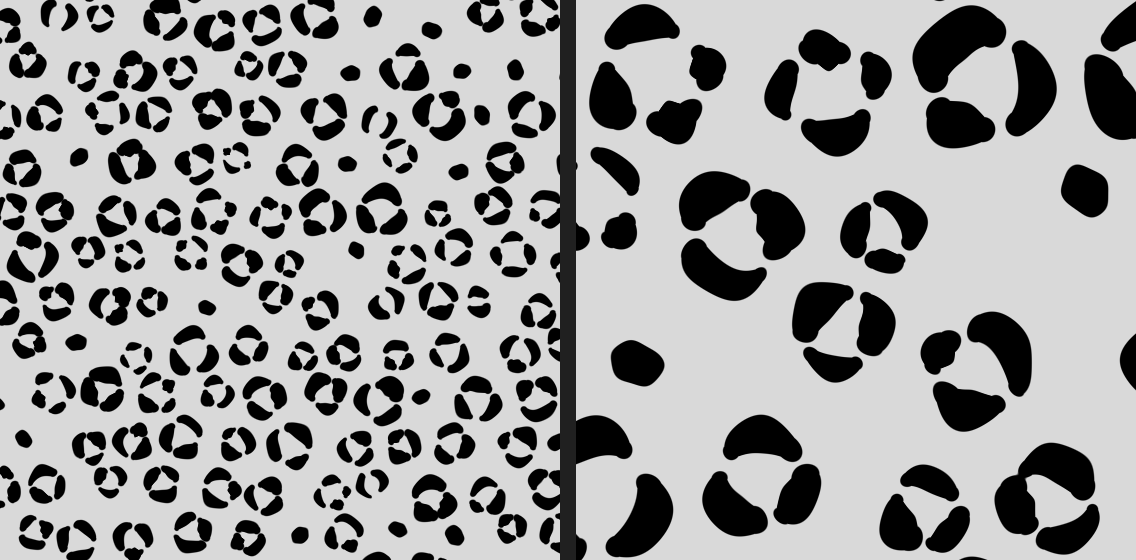
Left, the full canvas; right, a detail of the centre.
Give the GLSL for this pattern, as a Shadertoy shader.

```glsl
// Leopard print: black rosettes of curved petals and small dots on light grey.
#define GRID 10.4        // spots across the canvas
#define JITTER 0.19      // random shift of spot centres
#define DOT_SHARE 0.15   // share of plain dots
#define SPACING 0.96     // part of the free room a spot fills
#define MAX_RADIUS 0.57  // largest rosette, in grid units
#define PETAL_WIDTH 0.30 // half thickness relative to the rosette
#define TAPER 0.42       // thinning towards petal ends
#define WOBBLE 0.045     // irregularity of the outlines
#define GROUND vec3(0.85)
#define INK vec3(0.0)

const float TAU = 6.2831853;
const float ROW_HEIGHT = 0.866;

vec3 hash3(vec2 p) {
    vec3 q = fract((p.xyx + 57.0) * vec3(0.1031, 0.1030, 0.0973));
    q += dot(q, q.yxz + 33.33);
    return fract((q.xxy + q.yzz) * q.zyx);
}

mat2 rotation(float a) {
    float c = cos(a), s = sin(a);
    return mat2(c, -s, s, c);
}

float smoothMin(float a, float b, float k) {
    float h = max(k - abs(a - b), 0.0) / k;
    return min(a, b) - h * h * k * 0.25;
}

// Centre (xy) and relative size (z) of the spot in a staggered cell
vec3 spotAt(vec2 id) {
    vec3 h = hash3(id);
    vec2 centre = vec2(id.x + 0.5 + 0.5 * mod(id.y, 2.0), (id.y + 0.5) * ROW_HEIGHT);
    float a = TAU * h.x;
    centre += JITTER * sqrt(h.y) * vec2(cos(a), sin(a));
    float size = h.z < DOT_SHARE ? 0.42 : mix(0.78, 1.25, fract(h.z * 17.0));
    return vec3(centre, size);
}

// Share the distance to each neighbour according to size, so spots never collide
float roomFor(vec2 id, vec3 spot) {
    float room = MAX_RADIUS;
    for (int j = -1; j <= 1; j++)
    for (int i = -2; i <= 2; i++) {
        if (i == 0 && j == 0) continue;
        vec3 other = spotAt(id + vec2(i, j));
        room = min(room, distance(spot.xy, other.xy) * spot.z / (spot.z + other.z));
    }
    return room * SPACING;
}

// Bent capsule along an arc, thickest in the middle
float petal(vec2 p, float halfAngle, float width, float skew) {
    float t = clamp(atan(p.y, p.x), -halfAngle, halfAngle);
    float u = t / halfAngle;
    float thickness = width * (1.0 - TAPER * u * u + skew * u);
    return length(p - (0.96 - width) * vec2(cos(t), sin(t))) - thickness;
}

// Ring of two to four petals inside the unit circle
float rosette(vec2 p, vec2 id) {
    vec3 h = hash3(id + 11.3);
    float count = h.x < 0.08 ? 2.0 : h.x < 0.84 ? 3.0 : 4.0;
    p = rotation(h.y * TAU) * p;
    float d = 1e3;
    for (float k = 0.0; k < count; k++) {
        vec3 a = hash3(id + 5.7 * k + 23.1);
        vec3 b = hash3(id + 5.7 * mod(k + 1.0, count) + 23.1);
        float start = k + 0.38 * (a.x - 0.5);
        float end = k + 1.0 + 0.38 * (b.x - 0.5);
        float middle = 0.5 * (start + end) * TAU / count;
        float halfAngle = 0.5 * (end - start) * TAU / count;
        float width = PETAL_WIDTH * mix(0.78, 1.2, a.y) * (count > 3.5 ? 0.85 : 1.0);
        float gap = 0.30 + 0.10 * a.z;
        halfAngle = clamp(halfAngle - gap, 0.12, 1.0);
        float part = petal(rotation(middle) * p, halfAngle, width, 0.4 * (b.z - 0.5));
        d = smoothMin(d, part, 0.06);
    }
    return d;
}

// Rounded, slightly stretched dot
float dotShape(vec2 p, vec2 id) {
    vec3 h = hash3(id + 41.9);
    p = rotation(h.x * TAU) * p;
    return length(p * vec2(mix(0.78, 1.0, h.y), 1.12)) - mix(0.85, 1.05, h.z);
}

void mainImage(out vec4 fragColor, in vec2 fragCoord) {
    vec2 p = fragCoord / iResolution.y * GRID;
    float row = floor(p.y / ROW_HEIGHT);
    float d = 1e3;

    // Nearest outline among the surrounding cells
    for (int j = -1; j <= 1; j++)
    for (int i = -1; i <= 1; i++) {
        float y = row + float(j);
        vec2 id = vec2(floor(p.x - 0.5 * mod(y, 2.0)) + float(i), y);
        vec3 spot = spotAt(id);
        vec2 q = p - spot.xy;
        if (length(q) > MAX_RADIUS + 0.1) continue;

        bool isDot = spot.z < 0.5;
        float radius = roomFor(id, spot);
        if (isDot) radius = min(radius, 0.17);
        q /= radius;
        q += WOBBLE * sin(q.yx * 5.0 + TAU * hash3(id + 3.1).xy);
        d = min(d, radius * (isDot ? dotShape(q, id) : rosette(q, id)));
    }

    float edge = 0.8 * GRID / iResolution.y;
    fragColor = vec4(mix(INK, GROUND, smoothstep(-edge, edge, d)), 1.0);
}
```
